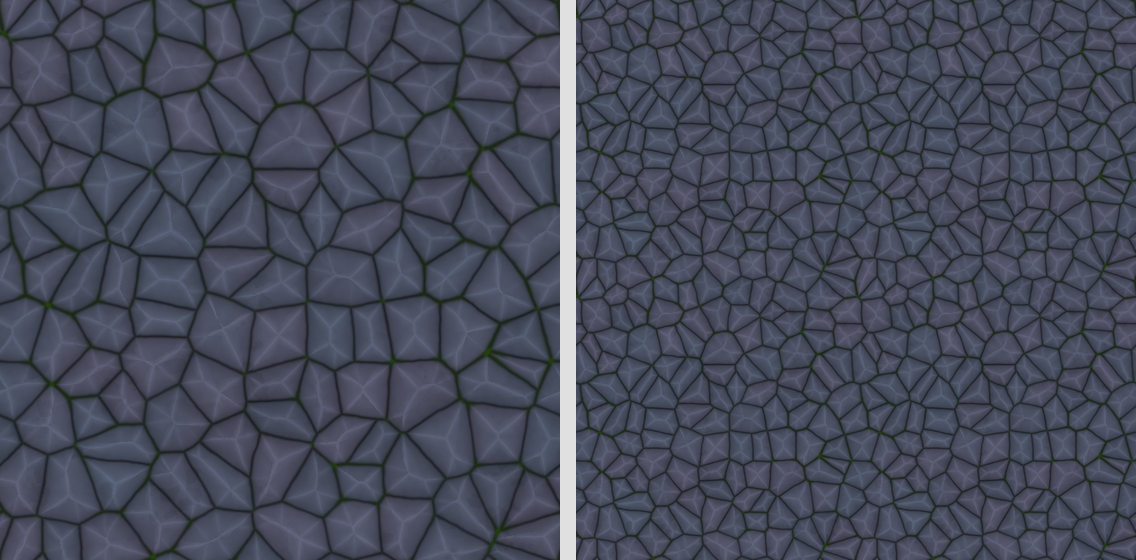
Left, the tile; right, the same tile 2 across and 2 down.
Reproduce this texture procedurally as a Shadertoy shader.

```glsl
// Blue-grey cobbles with dark joints, pale creases and moss, tiling seamlessly.
// A wrapping Voronoi grid gives the stones; the two nearest borders of each
// stone give its bevel and creases, and wrapping noise adds wear and stains.

const float STONES = 11.0;
const vec3 STONE_COOL = vec3(0.272, 0.302, 0.370);
const vec3 STONE_WARM = vec3(0.296, 0.301, 0.374);
const vec3 MOSS_DIM = vec3(0.105, 0.165, 0.070);
const vec3 MOSS_BRIGHT = vec3(0.130, 0.270, 0.030);

// Sine-free hash: two values in 0..1
vec2 hash2(vec2 p) {
    vec3 q = fract(vec3(p.xyx) * vec3(0.1031, 0.1030, 0.0973));
    q += dot(q, q.yzx + 33.33);
    return fract((q.xx + q.yz) * q.zy);
}

// Value noise that repeats after "period" lattice cells
float noise(vec2 uv, float period, float seed) {
    vec2 p = uv * period, i = floor(p), f = fract(p);
    f = f * f * (3.0 - 2.0 * f);
    vec2 a = mod(i, period) + seed, b = mod(i + 1.0, period) + seed;
    return mix(mix(hash2(a).x, hash2(vec2(b.x, a.y)).x, f.x),
               mix(hash2(vec2(a.x, b.y)).x, hash2(b).x, f.x), f.y);
}

float fbm(vec2 uv, float period, float seed) {
    float sum = 0.0, weight = 0.5;
    for (int i = 0; i < 4; i++) {
        sum += weight * noise(uv, period, seed);
        period *= 2.0;
        seed += 17.0;
        weight *= 0.5;
    }
    return sum / 0.9375;
}

vec2 stoneCentre(vec2 cell) {
    return cell + 0.03 + 0.94 * hash2(mod(cell, STONES) + 5.0);
}

// Four smallest distances to stone centres, ascending; also the nearest cell
vec4 nearestCentres(vec2 p, out vec2 home) {
    vec4 nearest = vec4(9.0);
    for (int y = -2; y <= 2; y++)
    for (int x = -2; x <= 2; x++) {
        vec2 cell = floor(p) + vec2(x, y);
        float r = distance(p, stoneCentre(cell));
        if (r < nearest.x) home = cell;
        nearest = min(nearest, max(vec4(0.0, nearest.xyz), r));
    }
    return nearest;
}

// x: distance to the border, y: distance to the crease, z: crease sharpness
vec3 stoneShape(vec2 p, vec2 home) {
    vec2 centre = stoneCentre(home), n1 = vec2(0.0), n2 = vec2(0.0);
    float d1 = 9.0, d2 = 9.0;
    for (int y = -2; y <= 2; y++)
    for (int x = -2; x <= 2; x++) {
        if (x == 0 && y == 0) continue;
        vec2 other = stoneCentre(home + vec2(x, y));
        vec2 n = normalize(other - centre);
        float d = dot(0.5 * (centre + other) - p, n);
        if (d < d1) {
            d2 = d1; n2 = n1;
            d1 = d; n1 = n;
        } else if (d < d2) {
            d2 = d; n2 = n;
        }
    }
    float sharpness = length(n1 - n2);
    return vec3(d1, (d2 - d1) / max(sharpness, 0.05), sharpness);
}

float bell(float x, float width) {
    return exp(-x * x / (width * width));
}

void mainImage(out vec4 fragColor, in vec2 fragCoord) {
    vec2 uv = fragCoord / iResolution.xy;

    // Slightly wavy stone outlines
    vec2 wobble = vec2(fbm(uv, 22.0, 3.0), fbm(uv, 22.0, 91.0)) - 0.5;
    vec2 p = (uv + 0.007 * wobble) * STONES;
    vec2 home;
    vec4 nearest = nearestCentres(p, home) / STONES;
    vec3 shape = stoneShape(p, home);
    float border = max(shape.x, 0.0) / STONES, crease = shape.y / STONES;

    // Stone tint, wear and stains
    vec2 stoneRandom = hash2(mod(home, STONES) + 61.0);
    float hue = 0.6 * fbm(uv, 5.0, 140.0) + 0.4 * stoneRandom.x;
    vec3 color = mix(STONE_COOL, STONE_WARM, smoothstep(0.25, 0.75, hue));
    float tone = 0.96 + 0.05 * (stoneRandom.y - 0.5);
    tone += 0.14 * (fbm(uv, 14.0, 210.0) - 0.5);
    tone += 0.07 * (fbm(uv, 90.0, 260.0) - 0.5);
    float stain = smoothstep(0.64, 0.67, fbm(uv, 26.0, 310.0));
    tone -= 0.07 * stain * smoothstep(0.35, 0.6, noise(uv, 9.0, 350.0));

    // Bevel and pale creases
    tone += 0.09 * smoothstep(0.0, 0.035, border);
    float glow = 0.11 * exp(-crease / 0.0028) + 0.09 * exp(-crease / 0.010);
    tone += glow * min(shape.z, 1.2) * smoothstep(0.001, 0.016, border);

    // Dark joints of uneven depth
    float depth = mix(0.75, 1.1, fbm(uv, 7.0, 400.0));
    float joint = bell(border, 0.0027);
    tone *= 1.0 - depth * (0.38 * joint + 0.20 * exp(-border / 0.008));
    color *= tone;

    // Moss: a tint near joint corners, pools where four stones meet
    float damp = smoothstep(0.40, 0.65, fbm(uv, 8.0, 450.0));
    float corner = smoothstep(0.035, 0.0, nearest.z - nearest.x);
    float tint = corner * bell(border, 0.005) * (0.2 + 0.7 * damp);
    color = mix(color, MOSS_DIM, tint);
    float pool = smoothstep(0.012, 0.004, nearest.w - nearest.x);
    color = mix(color, MOSS_BRIGHT, pool * (0.35 + 0.55 * damp));

    fragColor = vec4(color, 1.0);
}
```
